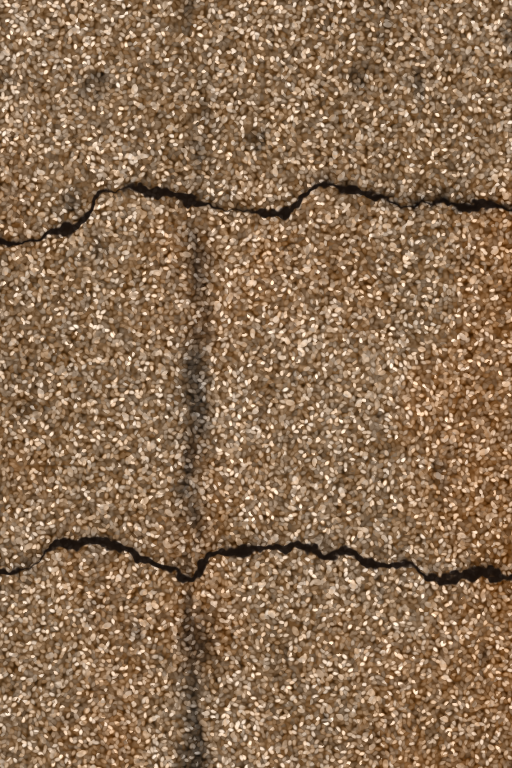
This texture is drawn by a WebGL 1 fragment shader. Its source:

```glsl
precision highp float;
// Weathered brown asphalt: soft gritty grains with scattered pale stones, faint
// rust and soot stains, and two jagged horizontal cracks. Grains are stretched
// cellular blobs in two sizes, stains are value noise, cracks stepped curves.
uniform vec2 u_resolution;

float hash(vec2 p) {
  vec3 q = fract(vec3(p.xyx) * 0.1031);
  q += dot(q, q.yzx + 33.33);
  return fract((q.x + q.y) * q.z);
}

float noise(vec2 p) {
  vec2 i = floor(p), f = fract(p);
  f = f * f * (3.0 - 2.0 * f);
  return mix(mix(hash(i), hash(i + vec2(1, 0)), f.x),
             mix(hash(i + vec2(0, 1)), hash(i + vec2(1, 1)), f.x), f.y);
}

float fbm(vec2 p) {
  float sum = 0.0, amp = 0.533;
  for (int i = 0; i < 4; i++) {
    sum += amp * noise(p);
    p = p * 2.03 + 17.7;
    amp *= 0.5;
  }
  return sum;
}

// Nearest stretched grain: x = distance to its centre, yz = its cell
vec3 grain(vec2 p) {
  vec2 base = floor(p);
  vec3 best = vec3(9.0, base);
  for (int j = -1; j <= 1; j++) {
    for (int i = -1; i <= 1; i++) {
      vec2 cell = base + vec2(i, j);
      vec2 r = p - cell - vec2(hash(cell + 3.1), hash(cell + 71.7));
      float a = 6.283 * hash(cell + 29.3);
      r = vec2(cos(a) * r.x + sin(a) * r.y, cos(a) * r.y - sin(a) * r.x);
      float d = length(r * vec2(0.8, 1.3));
      if (d < best.x) best = vec3(d, cell);
    }
  }
  return best;
}

float ramp(float a, float b, float x) { return smoothstep(a, b, x); }

float upperCrack(float x) {
  return 1.027 + 0.028 * ramp(0.07, 0.13, x) + 0.07 * ramp(0.14, 0.21, x)
       - 0.04 * ramp(0.32, 0.5, x) + 0.05 * ramp(0.55, 0.62, x)
       - 0.038 * ramp(0.66, 0.82, x);
}

float lowerCrack(float x) {
  return 0.383 + 0.056 * ramp(0.05, 0.11, x) - 0.062 * ramp(0.2, 0.37, x)
       + 0.05 * ramp(0.37, 0.44, x) - 0.03 * ramp(0.58, 0.78, x)
       - 0.036 * ramp(0.8, 0.84, x) + 0.018 * ramp(0.85, 0.92, x);
}

// Darkens the opening and its ragged upper lip
vec3 addCrack(vec3 color, vec2 p, float height, float lip) {
  float d = p.y - height + 0.02 * (noise(p * 22.0) - 0.5)
          + 0.016 * (noise(p * 52.0) - 0.5) + 0.009 * (noise(p * 120.0) - 0.5);
  float width = 0.0085 * smoothstep(0.15, 0.8, noise(vec2(p.x * 17.0, height * 9.0)));
  float shade = exp(-abs(d) / (d > 0.0 ? 0.014 : 0.005));
  color *= 1.0 - lip * shade * (0.4 + 1.2 * noise(p * 70.0));
  float opening = 1.0 - smoothstep(width - 0.002, width + 0.004, abs(d));
  return mix(color, vec3(0.15, 0.11, 0.08), 0.9 * opening);
}

vec3 surface(vec2 p) {
  // Fine grit: soft blobs of random tone over dark binder
  vec3 fine = grain(p * 112.0);
  float h = hash(fine.yz + 11.0);
  float binder = 0.2 + 0.16 * noise(p * 130.0);
  float light = mix(binder, 0.33 + 0.24 * h + 0.26 * pow(h, 4.0),
                    1.0 - smoothstep(0.25, 0.8, fine.x));
  float warmth = 0.085 + 0.04 * hash(fine.yz + 47.0);

  // Coarser grains, the palest few being the largest
  vec3 coarse = grain(p * 58.0 + 5.0);
  float pick = hash(coarse.yz + 19.0);
  float size = 0.26 + 0.22 * hash(coarse.yz + 83.0) + 0.1 * step(0.93, pick);
  float mask = step(0.66, pick) * (1.0 - smoothstep(size - 0.18, size, coarse.x));
  float tone = 0.38 + 0.22 * hash(coarse.yz + 61.0) + 0.14 * step(0.88, pick);
  light = mix(light, tone, 0.8 * mask);
  light += 0.13 * (noise(p * 170.0) - 0.5);

  // Broad tone, faint rust to the right, soot in a broken vertical streak
  light *= 0.95 + 0.16 * fbm(p * 4.0 + 9.0);
  float rust = smoothstep(0.45, 0.85, fbm(p * vec2(5.0, 3.0) + 31.0)
             + 0.16 * smoothstep(0.65, 1.0, p.x) - 0.04);
  float streakX = (p.x - 0.378 - 0.05 * (fbm(p * 9.0) - 0.5)) / 0.028;
  float soot = exp(-streakX * streakX) * smoothstep(0.3, 0.7, fbm(p * vec2(22.0, 8.0)));
  soot += 0.6 * smoothstep(0.7, 0.82, fbm(p * vec2(16.0, 9.0) + 53.0));
  soot = min(soot, 1.0);
  light *= 1.0 - 0.36 * soot;
  warmth *= (1.0 - 0.4 * soot) * smoothstep(-0.1, 0.3, light);
  vec3 color = vec3(light) + warmth * vec3(1.0, 0.0, -1.0);
  color += rust * vec3(0.012, -0.02, -0.04);

  color = addCrack(color, p, upperCrack(p.x), 0.3 + 0.35 * ramp(0.55, 0.85, p.x));
  return addCrack(color, p, lowerCrack(p.x), 0.35);
}

void main() {
  // Four samples per pixel soften the grain edges
  vec3 color = vec3(0.0);
  for (int i = 0; i < 4; i++) {
    vec2 offset = vec2(mod(float(i), 2.0), floor(float(i) / 2.0)) * 0.5 - 0.25;
    color += 0.25 * surface((gl_FragCoord.xy + offset) / u_resolution.x);
  }
  color = (color - vec3(0.53, 0.43, 0.33)) * 1.2 + vec3(0.54, 0.44, 0.34);
  gl_FragColor = vec4(clamp(color, 0.0, 1.0), 1.0);
}
```
